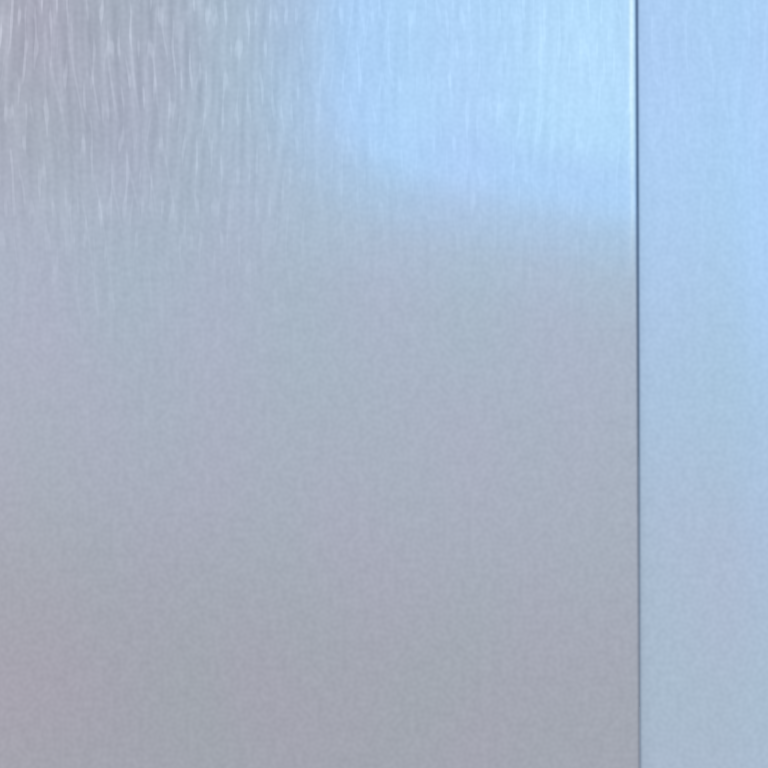
Give the GLSL for this texture, as a three.js fragment shader.

```glsl
// Draws satin blue-grey painted wood panels with a cool window glow, faint grain and a thin vertical seam.
#define SEAM_X 0.831
#define SEAM_WIDTH 0.0024
#define SEAM_TILT 0.004
#define GLOW_STRENGTH 0.55
#define GRAIN_STRENGTH 0.065
#define GRAIN_FREQUENCY 115.0
#define FIGURE_STRENGTH 0.045
#define MOTTLE_STRENGTH 0.022
#define TINT_STRENGTH 0.012

varying vec2 vUv;

vec2 hashGradient(vec2 cell) {
  vec3 p = fract(vec3(cell.xyx) * vec3(0.1031, 0.1030, 0.0973));
  p += dot(p, p.yzx + 33.33);
  float angle = 6.28318 * fract((p.x + p.y) * p.z);
  return vec2(cos(angle), sin(angle));
}

float gradientNoise(vec2 p) {
  vec2 i = floor(p);
  vec2 f = p - i;
  vec2 u = f * f * f * (f * (f * 6.0 - 15.0) + 10.0);
  float a = dot(hashGradient(i), f);
  float b = dot(hashGradient(i + vec2(1.0, 0.0)), f - vec2(1.0, 0.0));
  float c = dot(hashGradient(i + vec2(0.0, 1.0)), f - vec2(0.0, 1.0));
  float d = dot(hashGradient(i + 1.0), f - 1.0);
  return mix(mix(a, b, u.x), mix(c, d, u.x), u.y);
}

// Paint colour from shaded grey to bright sky reflection
vec3 paintColor(float light) {
  vec3 color = mix(vec3(0.635, 0.645, 0.685), vec3(0.66, 0.69, 0.75), smoothstep(0.0, 0.25, light));
  color = mix(color, vec3(0.67, 0.74, 0.82), smoothstep(0.2, 0.52, light));
  color = mix(color, vec3(0.67, 0.77, 0.88), smoothstep(0.48, 0.7, light));
  color = mix(color, vec3(0.68, 0.82, 0.97), smoothstep(0.66, 0.88, light));
  return mix(color, vec3(0.71, 0.87, 0.99), smoothstep(0.9, 1.05, light));
}

// Light falling on the wide left panel
float wideLight(vec2 p) {
  float ambient = 0.1 * p.x + 0.35 * smoothstep(0.0, 0.75, p.y);
  float glowY = p.y + 0.15 * (p.x - 0.6);
  float glow = smoothstep(0.58, 0.86, glowY) * smoothstep(0.2, 0.55, p.x);
  vec2 hot = (p - vec2(0.755, 0.91)) / vec2(0.07, 0.1);
  float corner = smoothstep(0.6, 1.0, p.y) * (1.0 - smoothstep(0.0, 0.35, p.x));
  return ambient + GLOW_STRENGTH * glow + 0.09 * exp(-dot(hot, hot)) - 0.16 * corner;
}

// Light falling on the narrow right panel
float narrowLight(vec2 p) {
  return mix(0.42, 0.84, smoothstep(0.0, 0.9, p.y)) + 0.07 * smoothstep(0.93, 1.0, p.x);
}

// Fine pores and long arched growth lines
float woodGrain(vec2 p) {
  float x = p.x + 0.012 * gradientNoise(p * vec2(5.0, 4.0));
  float fiber = gradientNoise(vec2(x * GRAIN_FREQUENCY, p.y * 9.0));
  float pores = smoothstep(0.12, 0.5, gradientNoise(vec2(x * 150.0, p.y * 24.0) + 7.0));
  float field = 14.0 * p.x + 5.0 * gradientNoise(p * vec2(6.0, 1.6) + 3.0);
  float ring = 1.0 - smoothstep(0.0, 0.12, abs(fract(field) - 0.5));
  float broken = 0.5 + gradientNoise(p * vec2(12.0, 14.0));
  return GRAIN_STRENGTH * (fiber + 0.9 * pores - 0.12) + FIGURE_STRENGTH * (ring * broken - 0.1);
}

// Soft speckle of the painted surface
float surfaceMottle(vec2 p) {
  float fine = gradientNoise(p * 150.0);
  float coarse = gradientNoise(p * vec2(75.0, 48.0) + 19.0);
  return MOTTLE_STRENGTH * (fine + 0.6 * coarse);
}

void main() {
  vec2 p = vUv;
  float seam = p.x - SEAM_X + SEAM_TILT * (p.y - 0.5);
  float rightSide = smoothstep(-0.0015, 0.0015, seam);
  vec3 color = paintColor(mix(wideLight(p), narrowLight(p), rightSide));

  // Grain fades downward and under the glow
  float grainMask = 0.06 + 0.94 * smoothstep(0.5, 0.98, p.y);
  grainMask *= mix(mix(1.0, 0.42, smoothstep(0.2, 0.5, p.x)), 0.25, rightSide);
  color += woodGrain(p) * grainMask + surfaceMottle(p);

  // Broad drift between pinkish and greenish paint
  float drift = gradientNoise(p * vec2(9.0, 5.0) + 31.0);
  color += TINT_STRENGTH * drift * vec3(1.0, -0.6, 0.5);
  color.r += 0.012 * (1.0 - smoothstep(0.0, 0.2, p.x));

  // Dark seam with a lit lip near the top
  float groove = exp(-pow(seam / SEAM_WIDTH, 2.0));
  float lip = exp(-pow((seam + 0.007) / 0.003, 2.0)) * smoothstep(0.55, 1.0, p.y);
  float softShade = exp(-abs(seam) / 0.008) * step(0.0, seam);
  color += lip * vec3(0.14, 0.10, 0.02);
  color *= 1.0 - 0.05 * softShade;
  color *= 1.0 - groove * mix(0.2, 0.46, smoothstep(0.0, 0.85, p.y)) * vec3(1.0, 0.92, 0.8);

  gl_FragColor = vec4(clamp(color, 0.0, 1.0), 1.0);
}
```
